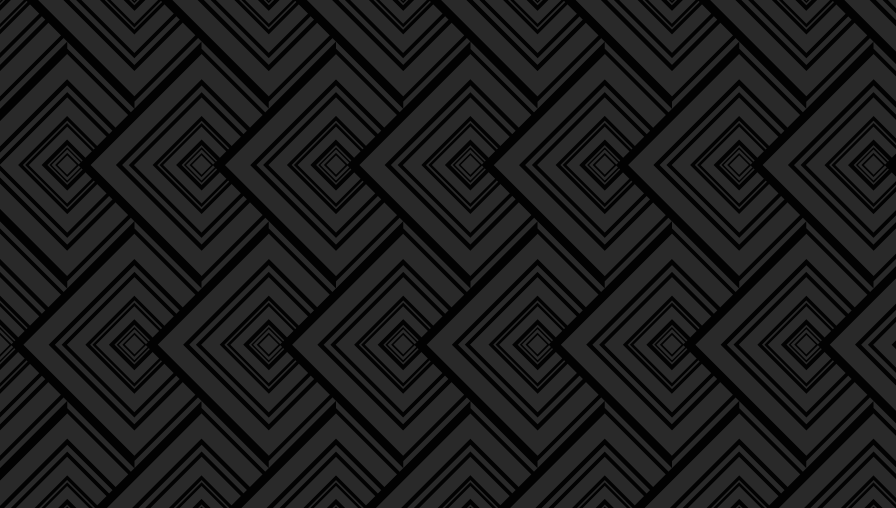
Reproduce this pattern procedurally as a WebGL 1 fragment shader.

```glsl
precision highp float;
// Dark overlapping diamond scales: each row of concentric squares turned 45 degrees
// overlaps from left to right, and alternate rows shift by half a tile.
// One unit is the tile spacing; diamonds use Manhattan distance, edges are supersampled.

uniform vec2 u_resolution;

const float ROW_HEIGHT = 1.337;
// Neighbouring rows touch exactly at this radius.
const float REACH = 0.5 * (0.5 + ROW_HEIGHT);

// Offset from the centre of the frontmost diamond of a row.
vec2 rowOffset(vec2 p, float row) {
    float dy = p.y - row * ROW_HEIGHT;
    float shift = 0.5 * mod(row, 2.0);
    float centre = floor(p.x + REACH - abs(dy) - shift) + shift;
    return vec2(p.x - centre, dy);
}

float manhattan(vec2 v) {
    return abs(v.x) + abs(v.y);
}

float band(float d, float inner, float outer) {
    return step(inner, d) * step(d, outer);
}

// 1.0 on the black lines, 0.0 on the grey stripes.
float lineMask(vec2 offset) {
    float d = manhattan(offset);
    // Solid border on the left sides, a line and a grey rim on the right sides
    float borderEnd = offset.x < 0.0 ? 2.0 : 0.866;
    float mask = band(d, 0.826, borderEnd);
    mask += band(d, 0.592, 0.638);        // wide pair
    mask += band(d, 0.503, 0.542);
    mask += band(d, 0.330, 0.365);        // narrow pair
    mask += band(d, 0.286, 0.313);
    mask += band(d, 0.148, 0.190);        // core
    mask += band(d, 0.116, 0.132);
    mask += band(d, 0.072, 0.090);
    return min(mask, 1.0);
}

float pattern(vec2 p) {
    float row = floor(p.y / ROW_HEIGHT);
    vec2 below = rowOffset(p, row);
    vec2 above = rowOffset(p, row + 1.0);
    return lineMask(manhattan(below) < manhattan(above) ? below : above);
}

void main() {
    // Six and two thirds tiles span the canvas width.
    float tilesPerPixel = 6.667 / u_resolution.x;
    float lines = 0.0;

    // 4 x 4 samples per pixel
    for (int j = 0; j < 4; j++) {
        for (int i = 0; i < 4; i++) {
            vec2 jitter = (vec2(float(i), float(j)) + 0.5) / 4.0 - 0.5;
            vec2 p = (gl_FragCoord.xy + jitter) * tilesPerPixel;
            lines += pattern(p - vec2(0.0, 1.215)) / 16.0;
        }
    }

    vec3 grey = vec3(0.16);
    vec3 black = vec3(0.008);
    gl_FragColor = vec4(mix(grey, black, lines), 1.0);
}
```
